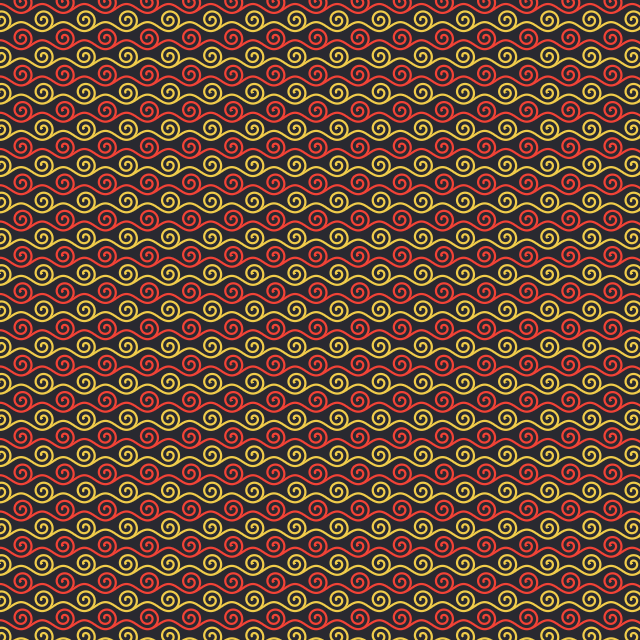
Give the GLSL for this pattern, as a WebGL 2 fragment shader.

```glsl
#version 300 es
precision highp float;
// Staggered rows of red and yellow waves, each trough curling into a spiral.

uniform vec2 u_resolution;
out vec4 fragColor;

const float PI = 3.14159265;
const vec2 PERIOD = vec2(75.85, 65.25); // canvas height is 1152 units

// Distance to a wave whose trough lies under the spiral
float waveDistance(vec2 p) {
    float k = 2.0 * PI / PERIOD.x;
    float phase = k * (p.x + 1.0);
    float height = -12.0 - 8.0 * cos(phase);
    float slope = 8.0 * k * sin(phase);
    return abs(p.y - height) / sqrt(1.0 + slope * slope);
}

// Distance to a spiral winding inward, counterclockwise from its bottom
float spiralDistance(vec2 p) {
    const float tightness = 1.547;
    const float sweep = 3.5 * PI;
    float r = length(p);
    float turn = mod(atan(p.y, p.x) + 0.5 * PI, 2.0 * PI);

    // Rounded inner tip
    float d = length(p - vec2(tightness * sweep - 20.0, 0.0));
    for (int i = 0; i < 2; i++) {
        float t = turn + 2.0 * PI * float(i);
        if (t <= sweep) {
            float radius = 20.0 - tightness * t;
            d = min(d, abs(r - radius) * r / length(vec2(r, tightness)));
        }
    }
    return d;
}

void main() {
    float pixel = 1152.0 / u_resolution.y;
    vec2 p = gl_FragCoord.xy * pixel;
    vec3 color = vec3(0.16, 0.16, 0.19);

    // Red rows, then yellow rows shifted by half a period both ways
    for (int i = 0; i < 2; i++) {
        vec2 center = vec2(570.0, 692.0) + 0.5 * PERIOD * float(i);
        vec2 q = mod(p - center + 0.5 * PERIOD, PERIOD) - 0.5 * PERIOD;
        float d = min(waveDistance(q), spiralDistance(q));
        float coverage = clamp(0.5 + (2.0 - d) / pixel, 0.0, 1.0);
        vec3 ink = i == 0 ? vec3(0.95, 0.26, 0.21) : vec3(0.94, 0.80, 0.29);
        color = mix(color, ink, coverage);
    }
    fragColor = vec4(color, 1.0);
}
```
